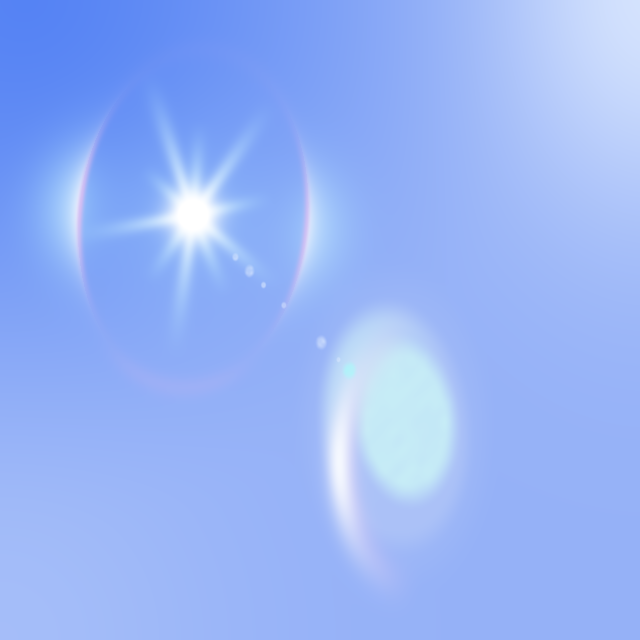
Give the GLSL for this background, as a Shadertoy shader.

```glsl
// A lens flare over a soft blue sky: a star burst inside a tilted ring with
// two bright side arcs, a trail of small ghosts, and a pale oval reflection.
// Each part is a soft mask from an ellipse or ray distance, mixed over the sky.

const vec3 DEEP_BLUE = vec3(0.33, 0.51, 0.955);
const vec3 SKY_BLUE  = vec3(0.585, 0.695, 0.97);
const vec3 HAZE      = vec3(0.86, 0.91, 0.995);
const vec3 LAVENDER  = vec3(0.70, 0.78, 0.97);
const vec3 AQUA      = vec3(0.78, 0.93, 0.965);
const vec3 CYAN_GLOW = vec3(0.72, 0.93, 1.0);
const vec3 WARM_WHITE = vec3(0.98, 0.99, 1.0);
const vec3 PINK      = vec3(0.88, 0.72, 0.94);

const vec2 STAR_POS   = vec2(0.302, 0.664);
const vec2 RING_POS   = vec2(0.302, 0.659);
const vec2 RING_SIZE  = vec2(0.179, 0.265);
const float RING_LEAN = 0.10;
const vec2 OVAL_POS   = vec2(0.617, 0.333);
const vec2 OVAL_SIZE  = vec2(0.115, 0.190);
const vec2 POOL_POS   = vec2(0.634, 0.342);
const vec2 POOL_SIZE  = vec2(0.079, 0.127);
const vec2 CRESCENT_POS  = vec2(0.651, 0.284);
const vec2 CRESCENT_SIZE = vec2(0.121, 0.221);
const vec2 TRAIL_END  = vec2(0.546, 0.421);

// Rays: angle in degrees, length. Ghosts: place on the trail, radius.
const int RAY_COUNT = 10;
const vec2 RAYS[RAY_COUNT] = vec2[RAY_COUNT](
    vec2(12.0, 0.13), vec2(55.0, 0.22), vec2(86.0, 0.15), vec2(108.0, 0.24),
    vec2(137.0, 0.11), vec2(190.0, 0.20), vec2(236.0, 0.13), vec2(262.0, 0.23),
    vec2(292.0, 0.14), vec2(320.0, 0.18));
const int GHOST_COUNT = 7;
const vec2 GHOSTS[GHOST_COUNT] = vec2[GHOST_COUNT](
    vec2(0.27, 0.006), vec2(0.36, 0.009), vec2(0.45, 0.005), vec2(0.58, 0.005),
    vec2(0.82, 0.010), vec2(0.93, 0.004), vec2(1.0, 0.013));

float hash(vec2 p) {
    return fract(sin(dot(p, vec2(127.1, 311.7))) * 43758.5453);
}

float noise(vec2 p) {
    vec2 i = floor(p), f = fract(p);
    f = f * f * (3.0 - 2.0 * f);
    return mix(mix(hash(i), hash(i + vec2(1, 0)), f.x),
               mix(hash(i + vec2(0, 1)), hash(i + vec2(1, 1)), f.x), f.y);
}

float bell(float x, float width) {
    return exp(-x * x / (width * width));
}

// Coordinates in which a leaning ellipse becomes the unit circle.
vec2 ellipseSpace(vec2 p, vec2 size, float lean) {
    float c = cos(lean), s = sin(lean);
    return vec2(c * p.x - s * p.y, s * p.x + c * p.y) / size;
}

void blend(inout vec3 color, vec3 tint, float amount) {
    color = mix(color, tint, clamp(amount, 0.0, 1.0));
}

vec3 sky(vec2 uv) {
    vec3 color = mix(DEEP_BLUE, SKY_BLUE, smoothstep(-0.05, 0.85, distance(uv, vec2(0.04, 1.0))));
    blend(color, HAZE, 0.9 * exp(-dot((uv - 1.02) / vec2(0.24, 0.36), (uv - 1.02) / vec2(0.24, 0.36))));
    blend(color, HAZE, 0.22 * bell(length(uv), 0.35));
    return color;
}

void addOval(inout vec3 color, vec2 uv) {
    float halo = length(ellipseSpace(uv - OVAL_POS, OVAL_SIZE * 1.33, -0.06));
    blend(color, LAVENDER, 0.22 * smoothstep(1.08, 0.75, halo));
    float oval = length(ellipseSpace(uv - OVAL_POS, OVAL_SIZE, -0.10));
    float inside = smoothstep(1.10, 0.84, oval);
    blend(color, LAVENDER, 0.65 * inside);
    float patchMask = length(ellipseSpace(uv - vec2(0.57, 0.425), vec2(0.085, 0.12), 0.35));
    blend(color, AQUA, 0.65 * inside * bell(patchMask, 0.9));

    // Aqua pool with faint mottling
    float pool = length(ellipseSpace(uv - POOL_POS, POOL_SIZE, -0.10));
    float mottle = noise(vec2(uv.x + 0.5 * uv.y, uv.y - uv.x) * 45.0);
    blend(color, AQUA, smoothstep(1.12, 0.75, pool) * (0.86 + 0.12 * mottle));

    // White crescent along the left side
    vec2 q = ellipseSpace(uv - CRESCENT_POS, CRESCENT_SIZE, 0.0);
    float edge = (length(q) - 1.0) * CRESCENT_SIZE.x;
    float side = smoothstep(0.1, -0.5, q.x);
    blend(color, PINK, 0.30 * side * bell(edge + 0.012, 0.018) * bell(q.y, 0.95));
    blend(color, WARM_WHITE, 0.92 * side * bell(edge, 0.019) * bell(q.y + 0.03, 0.56));
}

void addRing(inout vec3 color, vec2 uv) {
    vec2 q = ellipseSpace(uv - RING_POS, RING_SIZE, RING_LEAN);
    float edge = (length(q) - 1.0) * RING_SIZE.x;
    float strength = q.x < 0.0 ? 1.0 : 0.85;
    strength *= smoothstep(0.1, 0.6, abs(q.x));
    float falloff = edge > 0.0 ? bell(edge, 0.07) : 0.85 * exp(edge / 0.035);
    blend(color, CYAN_GLOW, 0.55 * strength * falloff * bell(q.y, edge > 0.0 ? 0.38 : 0.27));
    float rim = smoothstep(-0.005, 0.004, edge) * exp(-max(edge, 0.0) / 0.017);
    blend(color, WARM_WHITE, 0.95 * strength * rim * bell(q.y, 0.33));
    blend(color, PINK, 0.75 * strength * bell(edge + 0.002, 0.005) * bell(q.y, 0.40));
    blend(color, PINK, bell(edge, 0.012) * (0.035 + 0.12 * smoothstep(-0.75, -1.0, q.y)));
}

void addStar(inout vec3 color, vec2 uv) {
    vec2 p = uv - STAR_POS;
    float r = length(p);
    blend(color, CYAN_GLOW, 0.5 * exp(-r / 0.075));
    for (int i = 0; i < RAY_COUNT; i++) {
        float angle = radians(RAYS[i].x), reach = RAYS[i].y;
        vec2 dir = vec2(cos(angle), sin(angle));
        float along = dot(p, dir), across = dot(p, vec2(-dir.y, dir.x));
        float fade = smoothstep(0.0, 0.02, along) * pow(max(1.0 - along / reach, 0.0), 1.3);
        float width = 0.009 + 0.035 * max(along, 0.0);
        blend(color, mix(CYAN_GLOW, WARM_WHITE, fade), 0.95 * fade * bell(across, width));
    }
    blend(color, vec3(1.0), 1.5 * bell(r, 0.036));
}

void addTrail(inout vec3 color, vec2 uv) {
    for (int i = 0; i < GHOST_COUNT; i++) {
        vec2 p = uv - mix(STAR_POS, TRAIL_END, GHOSTS[i].x);
        float radius = GHOSTS[i].y;
        float grain = 0.6 + 0.4 * noise(uv * 180.0);
        vec3 tint = i == GHOST_COUNT - 1 ? vec3(0.65, 0.98, 0.98) : HAZE;
        blend(color, tint, 0.75 * grain * smoothstep(1.2, 0.4, length(p * vec2(1.15, 0.9)) / radius));
    }
}

void mainImage(out vec4 fragColor, in vec2 fragCoord) {
    vec2 uv = fragCoord / iResolution.xy;
    vec3 color = sky(uv);
    addOval(color, uv);
    addRing(color, uv);
    addStar(color, uv);
    addTrail(color, uv);
    fragColor = vec4(color, 1.0);
}
```
